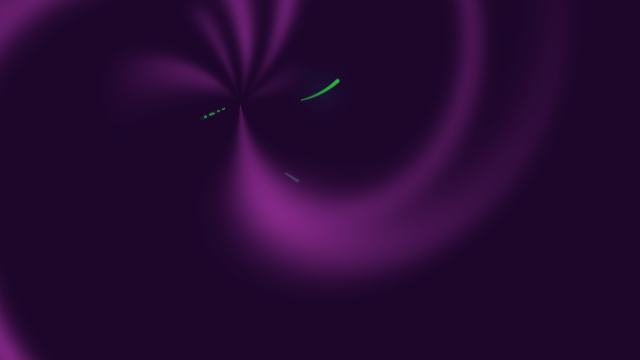
Reproduce this background procedurally as a Shadertoy shader.

```glsl
// Violet spiral arms swirling out of an off-centre hub, with small green sparks.

const float TAU = 6.2831853;
const vec2 HUB = vec2(0.667, 0.713);             // in canvas heights
const vec3 NIGHT = vec3(0.112, 0.022, 0.165);
const vec3 VIOLET = vec3(0.505, 0.152, 0.52);
const vec3 GREEN = vec3(0.16, 0.76, 0.24);
const vec3 TEAL = vec3(0.25, 0.42, 0.50);
const vec3 SPARK_HAZE = vec3(0.0, 0.035, 0.035);
const float LOBE_PEAK = 0.34;                    // radius where the main lobe is brightest
const float LOBE_FADE = 0.32;

float hash(float n) {
    return fract(sin(n * 91.37) * 4375.85);
}

// Bell across an arm; path holds angle, twist and curl, width is (clockwise, counter-clockwise).
float ridge(vec2 polar, vec3 path, vec2 width) {
    float r = polar.x;
    float offset = polar.y - (path.x + path.y * r + path.z * r * r);
    offset = mod(offset + 0.5 * TAU, TAU) - 0.5 * TAU;
    float t = offset / (offset < 0.0 ? width.x : width.y);
    return exp(-0.5 * t * t);
}

// Ridge that fades in over span.xy and out over span.zw along the radius.
float arm(vec2 polar, vec3 path, vec2 width, vec4 span, float strength) {
    float fade = smoothstep(span.x, span.y, polar.x)
               * (1.0 - smoothstep(span.z, span.w, polar.x));
    return strength * fade * ridge(polar, path, width);
}

// Broad lobe that drops from the hub and sweeps to the right.
float mainLobe(vec2 polar) {
    float r = polar.x;
    vec2 width = mix(vec2(0.12, 0.14), vec2(0.25, 0.24), smoothstep(0.0, 0.3, r));
    width = mix(width, vec2(0.11, 0.18), smoothstep(0.4, 0.8, r));
    float rise = 0.45 + 0.55 * smoothstep(0.0, 0.3, r);
    float fall = exp(-pow(max(r - LOBE_PEAK, 0.0) / LOBE_FADE, 1.3));
    return rise * fall * ridge(polar, vec3(-1.50, 0.28, 1.76), width);
}

float screenBlend(float a, float b) {
    return 1.0 - (1.0 - a) * (1.0 - b);
}

// Sagging stroke from a to b: x is coverage, y is position along it.
vec2 stroke(vec2 p, vec2 a, vec2 b, float sag, vec2 thickness) {
    vec2 ab = b - a;
    float t = clamp(dot(p - a, ab) / dot(ab, ab), 0.0, 1.0);
    vec2 normal = normalize(vec2(ab.y, -ab.x));
    float d = length(p - a - ab * t - normal * sag * 4.0 * t * (1.0 - t));
    float soft = 1.2 / iResolution.y;
    return vec2(1.0 - smoothstep(-soft, soft, d - mix(thickness.x, thickness.y, t)), t);
}

void mainImage(out vec4 fragColor, in vec2 fragCoord) {
    vec2 p = fragCoord / iResolution.y;
    vec2 q = p - HUB;
    vec2 polar = vec2(length(q), atan(q.y, q.x + 1e-6));

    // Main lobe and the brighter rim along its inside
    float light = mainLobe(polar);
    light = screenBlend(light, arm(polar, vec3(-1.54, 0.0, 4.07), vec2(0.17, 0.15), vec4(0.2, 0.45, 0.72, 0.95), 0.42));

    // Petals fanning out above the hub, left to right
    light = screenBlend(light, arm(polar, vec3(2.34, 1.5, 0.0), vec2(0.11, 0.24), vec4(0.0, 0.12, 0.15, 0.42), 0.50));
    light = screenBlend(light, arm(polar, vec3(1.815, 0.6, 0.0), vec2(0.08), vec4(0.0, 0.15, 0.22, 0.34), 0.38));
    light = screenBlend(light, arm(polar, vec3(1.31, 0.98, 0.0), vec2(0.10), vec4(0.0, 0.2, 0.6, 0.7), 0.75));
    light = screenBlend(light, arm(polar, vec3(0.87, 0.87, 0.0), vec2(0.08), vec4(0.0, 0.3, 0.6, 0.7), 0.70));
    light = screenBlend(light, arm(polar, vec3(0.5, 0.15, 0.0), vec2(0.16, 0.12), vec4(0.0, 0.08, 0.1, 0.24), 0.20));

    // Outer turns entering at the left corners
    light = screenBlend(light, arm(polar, vec3(0.80, 2.87, 0.0), vec2(0.24, 0.15), vec4(0.4, 0.5, 0.8, 0.95), 0.72));
    light = screenBlend(light, arm(polar, vec3(0.14, 4.0, 0.0), vec2(0.20, 0.15), vec4(0.75, 0.82, 1.05, 1.15), 0.95));

    vec3 color = mix(NIGHT, VIOLET, light);

    // Sparks: a tapered streak, a broken dash and a faint teal fleck
    vec2 haze = (p - vec2(0.895, 0.745)) / 0.055;
    color += SPARK_HAZE * exp(-dot(haze, haze));
    vec2 streak = stroke(p, vec2(0.838, 0.722), vec2(0.9375, 0.775), 0.007, vec2(0.0015, 0.0055));
    color = mix(color, GREEN, streak.x * mix(0.7, 0.95, streak.y));
    vec2 dash = stroke(p, vec2(0.560, 0.671), vec2(0.625, 0.699), 0.0, vec2(0.004, 0.002));
    float broken = mix(0.15, 1.0, step(0.35, hash(floor(dash.y * 9.0) + 2.0)));
    color = mix(color, GREEN, dash.x * broken * 0.75);
    vec2 fleck = stroke(p, vec2(0.794, 0.5185), vec2(0.826, 0.498), 0.0, vec2(0.002, 0.004));
    color = mix(color, TEAL, fleck.x * 0.6);

    fragColor = vec4(color, 1.0);
}
```
